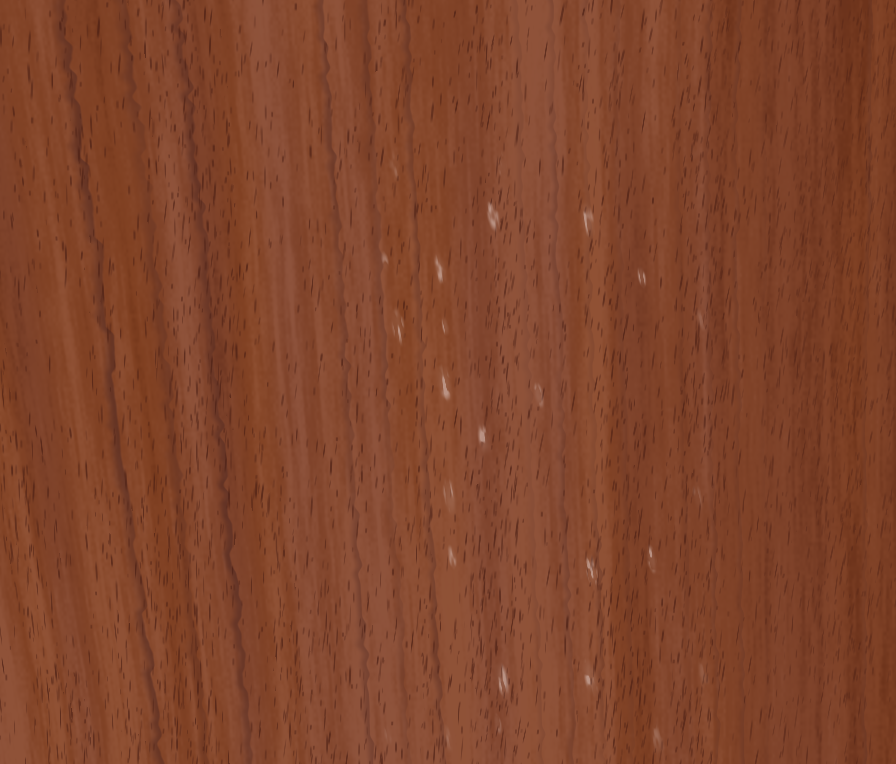
This texture is drawn by a WebGL 1 fragment shader. Its source:

```glsl
precision highp float;
// Reddish brown wood veneer: leaning grain bands, dark veins, short pores and a few pale scuffs.
uniform vec2 u_resolution;

float hash(vec2 p) {
  p = fract(p * vec2(0.1031, 0.1137));
  p += dot(p, p.yx + 33.33);
  return fract((p.x + p.y) * p.x * 7.31 + p.y * 41.7);
}

float noise(vec2 p) {
  vec2 i = floor(p), f = fract(p);
  f = f * f * (3.0 - 2.0 * f);
  return mix(mix(hash(i), hash(i + vec2(1.0, 0.0)), f.x),
             mix(hash(i + vec2(0.0, 1.0)), hash(i + vec2(1.0, 1.0)), f.x), f.y);
}

// Short tapered dashes scattered on a jittered grid; returns coverage.
float pores(vec2 p, vec2 cell, float density, float seed) {
  vec2 q = p / cell;
  float cover = 0.0;
  for (int j = -1; j <= 1; j++) {
    for (int i = -1; i <= 1; i++) {
      vec2 id = floor(q) + vec2(float(i), float(j));
      vec2 key = id + seed;
      vec2 center = id + vec2(hash(key + 11.0), hash(key + 47.0));
      vec2 d = (q - center) * cell;
      d.x -= d.y * (0.10 + 0.16 * (hash(key + 83.0) - 0.3));
      float halfLength = cell.y * mix(0.2, 0.62, hash(key + 131.0));
      float taper = 1.0 - smoothstep(0.3, 1.0, abs(d.y) / halfLength);
      float width = 0.0017 * mix(0.6, 1.1, hash(key + 171.0));
      float dash = taper * (1.0 - smoothstep(width * 0.25, width, abs(d.x)));
      float strength = mix(0.4, 1.0, hash(key + 229.0));
      cover = max(cover, dash * strength * step(hash(key + 307.0), density));
    }
  }
  return cover;
}

// Dark vein at the end of each growth ring, with a ragged edge and a soft inner side.
float vein(float ring, vec2 grain) {
  float rag = 0.16 * (noise(grain * vec2(45.0, 90.0)) - 0.5);
  float f = fract(ring + rag);
  float edge = smoothstep(0.72, 0.95, f) * (1.0 - smoothstep(0.95, 1.0, f));
  float presence = smoothstep(0.2, 0.75, hash(vec2(floor(ring + rag), 19.0)));
  return edge * presence * mix(0.35, 1.0, noise(grain * vec2(30.0, 9.0) + 7.0));
}

// Clustered chalky streaks in the right middle of the board.
float scuffs(vec2 p) {
  vec2 cell = vec2(0.058, 0.065);
  vec2 q = p / cell;
  vec2 id = floor(q);
  vec2 center = (id + 0.3 + 0.4 * vec2(hash(id + 401.0), hash(id + 433.0))) * cell;
  vec2 d = p - center;
  d.x += d.y * 0.16;
  float size = mix(0.5, 1.0, hash(id + 467.0));
  float spot = 1.0 - smoothstep(0.2, 1.0, length(d / (vec2(0.009, 0.025) * size)));
  float streak = smoothstep(0.46, 0.82, noise(vec2(d.x * 330.0, p.y * 85.0) + id * 5.0));
  float zone = smoothstep(0.38, 0.48, p.x) * (1.0 - smoothstep(0.74, 0.80, p.x))
             * smoothstep(0.0, 0.08, p.y) * (1.0 - smoothstep(0.62, 0.70, p.y));
  return spot * (0.18 + streak) * zone * step(hash(id + 509.0), 0.38);
}

void main() {
  vec2 p = gl_FragCoord.xy / u_resolution.x;

  // Grain coordinate: leans on the left, upright on the right, gently wavy.
  float lean = 0.17 * (1.0 - p.x) * (1.0 - p.x);
  float across = p.x + lean * (p.y - 0.42);
  across += 0.012 * (noise(p * vec2(4.0, 3.0)) - 0.5);
  across += 0.003 * (noise(p * vec2(18.0, 12.0) + 31.0) - 0.5);
  vec2 grain = vec2(across, p.y) + 2.0;

  // Tone from broad bands down to fine fibres.
  float broad = noise(grain * vec2(13.0, 0.9)) - 0.5;
  float band = noise(grain * vec2(42.0, 1.3) + 13.0) - 0.5;
  float thin = noise(grain * vec2(110.0, 2.4) + 29.0) - 0.5;
  float fibre = noise(grain * vec2(270.0, 22.0) + 53.0) - 0.5;
  float speck = noise(p * vec2(330.0, 220.0) + 71.0) - 0.5;
  float tone = 0.66 + 0.42 * broad + 0.58 * band + 0.38 * thin + 0.28 * fibre + 0.14 * speck;
  tone -= 0.26 * smoothstep(0.68, 1.0, p.x);
  tone += 0.12 * (1.0 - smoothstep(0.0, 0.45, p.y)) * (1.0 - smoothstep(0.5, 0.8, p.x));

  vec3 darkWood = vec3(0.425, 0.200, 0.108);
  vec3 redWood = vec3(0.500, 0.258, 0.152);
  vec3 paleWood = vec3(0.560, 0.322, 0.222);
  vec3 color = mix(darkWood, redWood, smoothstep(0.0, 0.5, tone));
  color = mix(color, paleWood, smoothstep(0.45, 1.05, tone));

  // Some strips are rosy, others more orange.
  float rosy = noise(grain * vec2(24.0, 1.6) + 97.0) - 0.5;
  color += rosy * vec3(-0.008, 0.010, 0.042);

  // Veins: widely spaced on the left, crowded and faint on the right.
  float ring = 13.0 * across + 12.0 * across * across;
  float veinFade = mix(0.75, 0.32, smoothstep(0.1, 0.7, p.x));
  color = mix(color, vec3(0.325, 0.165, 0.135), vein(ring, grain) * veinFade);

  // Pores gather in some strips and thin out in others.
  float strip = smoothstep(0.3, 0.75, noise(grain * vec2(30.0, 1.5) + 113.0));
  float coarse = pores(grain, vec2(0.0075, 0.026), 0.14 + 0.48 * strip, 17.0);
  float small = pores(grain, vec2(0.0060, 0.015), 0.12 + 0.32 * strip, 211.0);
  float pore = max(coarse * 0.68, small * 0.5);
  pore *= mix(1.0, 0.65, smoothstep(0.7, 0.95, p.x));
  color = mix(color, vec3(0.285, 0.115, 0.075), pore);

  color = mix(color, vec3(0.76, 0.62, 0.57), clamp(scuffs(p), 0.0, 0.85));
  gl_FragColor = vec4(color, 1.0);
}
```
